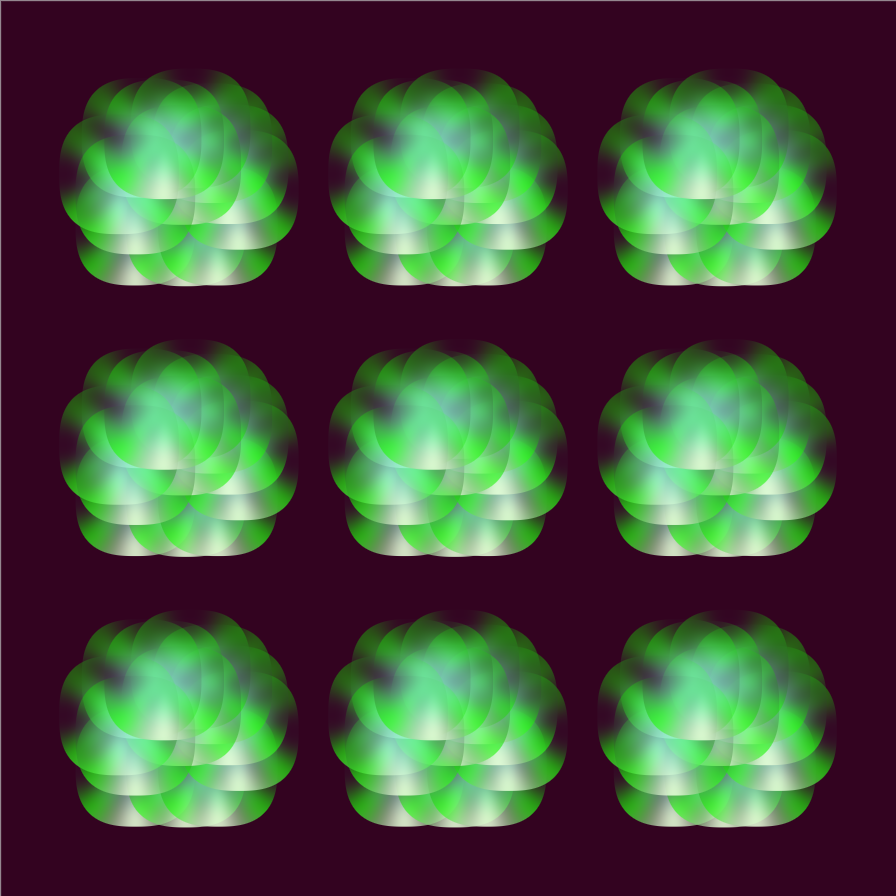
Write a WebGL 2 fragment shader that draws this pattern.

```glsl
#version 300 es
precision highp float;
// A three by three grid of glowing clusters on dark plum.
// Each cluster layers translucent squircle lobes, shaded by a local polar
// gradient: pale core, green corners, faint sides and top, white foot.

uniform vec2 u_resolution;
out vec4 fragColor;

// Layout, in canvas units
const vec2 PERIOD = vec2(0.3003, 0.302);
const float GRID_REACH = 1.0;          // cells on each side of the middle one
const float LOBE_RADIUS = 0.0668;
const float LOBE_POWER = 2.7;          // 2 is a circle, larger is squarer
const float LOBE_UNIT = 1.0 / 1152.0;  // scale of the lobe centres
const float EDGE_LINE = 0.0013;

// Colours
const vec3 PLUM = vec3(0.20, 0.012, 0.125);
const vec3 CORE = vec3(0.56, 0.96, 0.85);
const vec3 GREEN = vec3(0.09, 0.96, 0.01);
const vec3 SIDE = vec3(0.22, 0.16, 0.25);
const vec3 FOOT = vec3(0.90, 1.00, 0.85);
const vec3 LINE = vec3(0.58, 0.53, 0.56);

// Opacities
const float CORE_ALPHA = 0.50;
const float CORNER_ALPHA = 0.66;
const float SIDE_ALPHA = 0.16;
const float FOOT_ALPHA = 0.88;
const float TOP_FADE = 0.48;

// Lobe centres from back to front, around the cluster
const int LOBE_COUNT = 12;
const vec2 LOBES[LOBE_COUNT] = vec2[](
  vec2(-56, -62), vec2(9, -63), vec2(50, -62), vec2(77, -16),
  vec2(64, 17), vec2(43, 44), vec2(15, 63), vec2(3, 16),
  vec2(-48, 51), vec2(-77, 4), vec2(-56, -22), vec2(-19, 49));

// Radius measure that equals 1 on the squircle outline
float squircle(vec2 p) {
  vec2 a = pow(abs(p), vec2(LOBE_POWER));
  return pow(a.x + a.y, 1.0 / LOBE_POWER);
}

// Colour and opacity inside a lobe, p spans -1 to 1
vec4 lobeShade(vec2 p, float radius) {
  vec2 dir = p / max(length(p), 0.001);
  float corner = 4.0 * dir.x * dir.x * dir.y * dir.y;
  float foot = pow(max(-dir.y, 0.0), 6.0);
  vec4 rim = mix(vec4(SIDE, SIDE_ALPHA), vec4(GREEN, CORNER_ALPHA), corner);
  rim = mix(rim, vec4(FOOT, FOOT_ALPHA), foot);
  vec4 shade = mix(vec4(CORE, CORE_ALPHA), rim, smoothstep(0.1, 0.92, radius));
  shade.a *= mix(1.0, TOP_FADE, smoothstep(0.0, 0.9, p.y));
  return shade;
}

// Blend all lobes over the background
vec3 cluster(vec2 p, float pixel) {
  vec3 color = PLUM;
  for (int i = 0; i < LOBE_COUNT; i++) {
    vec2 local = (p - LOBES[i] * LOBE_UNIT) / LOBE_RADIUS;
    float radius = squircle(local);
    float cover = clamp((1.0 - radius) * LOBE_RADIUS / pixel + 0.5, 0.0, 1.0);
    vec4 shade = lobeShade(local, radius);
    color = mix(color, shade.rgb, shade.a * cover);
  }
  return color;
}

void main() {
  vec2 uv = gl_FragCoord.xy / u_resolution;
  float pixel = 1.0 / min(u_resolution.x, u_resolution.y);

  // Nearest cell of the grid
  vec2 fromCenter = uv - 0.5;
  vec2 cell = clamp(floor(fromCenter / PERIOD + 0.5), -GRID_REACH, GRID_REACH);
  vec3 color = cluster(fromCenter - cell * PERIOD, pixel);

  // Hairline along the left and top edges
  float edge = min(uv.x, 1.0 - uv.y);
  color = mix(color, LINE, clamp((EDGE_LINE - edge) / pixel + 0.5, 0.0, 1.0));
  fragColor = vec4(color, 1.0);
}
```
